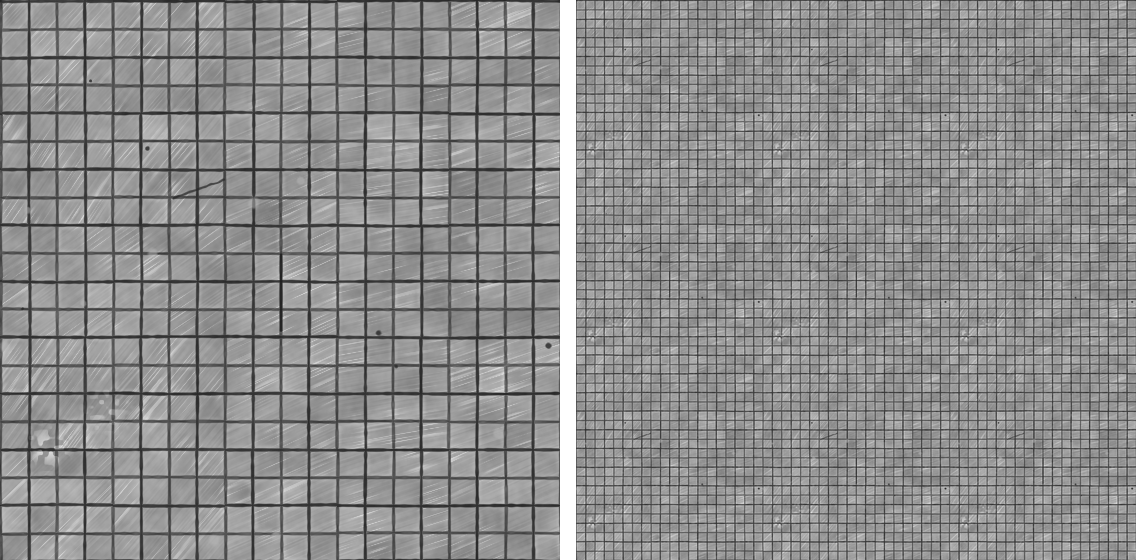
Left: one tile. Right: repeated 3 by 3.
Reproduce this texture procedurally as a Shadertoy shader.

```glsl
const float TILES = 20.0;               // tiles across and down
const float SHEET = 4.0;                // tiles per sheet side
const vec2  GRID_SHIFT = vec2(-0.05, 0.05);
const float GROUT_HALF = 0.055;         // in tile widths
const float GROUT_SOFT = 0.032;
const float TILE_GREY = 0.595;
const float GROUT_GREY = 0.17;
const float TILE_VARIATION = 0.075;
const float SCRATCH_GAIN = 0.13;
const float GRAIN_GAIN = 0.06;
const int   SPOTS = 16;

float hash(vec2 p) {
    vec3 q = fract(p.xyx * 0.1031);
    q += dot(q, q.yzx + 33.33);
    return fract((q.x + q.y) * q.z);
}

// Value noise that wraps after a whole period
float noise(vec2 p, float period) {
    vec2 i = floor(p), f = fract(p);
    f = f * f * (3.0 - 2.0 * f);
    vec2 a = mod(i, period), b = mod(i + 1.0, period);
    return mix(mix(hash(a), hash(vec2(b.x, a.y)), f.x),
               mix(hash(vec2(a.x, b.y)), hash(b), f.x), f.y);
}

float fbm(vec2 uv, float period) {
    float sum = 0.0, gain = 0.5;
    for (int i = 0; i < 4; i++) {
        sum += gain * noise(uv * period, period);
        period *= 2.0;
        gain *= 0.5;
    }
    return sum / 0.9375;
}

// Shortest offset on the wrapping canvas
vec2 wrapDelta(vec2 d) { return d - floor(d + 0.5); }

float segmentDistance(vec2 uv, vec2 a, vec2 b) {
    vec2 p = wrapDelta(uv - a), d = b - a;
    return length(p - d * clamp(dot(p, d) / dot(d, d), 0.0, 1.0));
}

// Joint coverage; every second line is fainter
float groutLine(float across, float along, float parity, float seed, float pixel) {
    float line = floor(across + 0.5);
    float id = mod(line, TILES);
    float run = mod(floor(along / SHEET), TILES / SHEET);
    float shift = (hash(vec2(id + seed, run + 7.0)) - 0.5) * 0.045;
    float rough = noise(vec2(along * 5.0, id + seed), TILES * 5.0);
    float width = GROUT_HALF * (0.75 + 0.45 * rough);
    float faint = mod(id + parity, 2.0) < 0.5 ? 0.24 : 0.03;
    float strength = 1.0 - faint * (0.5 + rough) - 0.1 * hash(vec2(id, run + seed));
    float soft = max(GROUT_SOFT, 0.6 * pixel);
    return strength * (1.0 - smoothstep(width - soft, width + soft, abs(across - line - shift)));
}

// Streaks whose direction changes from sheet to sheet
float scratches(vec2 p) {
    vec2 sheet = floor(p / SHEET);
    vec2 local = p - sheet * SHEET;
    vec2 id = mod(sheet, TILES / SHEET);
    float steep = id.x < 2.0 ? 0.8 : 0.3;
    float angle = steep + 0.4 * (hash(id + 3.0) - 0.5);
    vec2 along = vec2(cos(angle), sin(angle));
    vec2 q = vec2(dot(local, along), dot(local, vec2(-along.y, along.x)));
    q += 40.0 * hash(id + 11.0);
    float fine = noise(q * vec2(0.8, 20.0), 997.0);
    float bold = noise(q * vec2(0.5, 13.0) + 50.0, 997.0);
    float patchy = smoothstep(0.3, 0.75, noise(q * 0.8 + 90.0, 997.0));
    return GRAIN_GAIN * (fine - 0.5)
         + SCRATCH_GAIN * patchy * smoothstep(0.72, 0.98, max(fine, bold));
}

void mainImage(out vec4 fragColor, in vec2 fragCoord) {
    vec2 uv = fragCoord / iResolution.xy;
    float pixel = TILES / iResolution.y;
    vec2 p = uv * TILES + GRID_SHIFT;
    p += 0.04 * (vec2(noise(uv * 10.0, 10.0), noise(uv * 10.0 + 5.0, 10.0)) - 0.5);
    vec2 tile = mod(floor(p), TILES);
    vec2 f = fract(p) - 0.5;

    // Tile tone, slant and pale rims
    float grey = TILE_GREY + TILE_VARIATION * (hash(tile) - 0.5);
    grey += 0.06 * dot(f, vec2(hash(tile + 31.0), hash(tile + 57.0)) - 0.5);
    float rim = smoothstep(0.28, 0.46, max(abs(f.x), abs(f.y)));
    grey += 0.07 * rim * hash(tile + 73.0);
    grey += 0.16 * (fbm(uv, 16.0) - 0.5) + 0.05 * (fbm(uv, 90.0) - 0.5);
    grey += scratches(p);

    // Grout joints
    float groutX = groutLine(p.x, p.y, 0.0, 13.0, pixel);
    float groutY = groutLine(p.y, p.x, 1.0, 47.0, pixel);
    float groutGrey = GROUT_GREY + 0.1 * (fbm(uv, 80.0) - 0.5);
    grey = mix(grey, groutGrey, max(groutX, groutY));

    // Scattered pale stains and small dark pits
    for (int i = 0; i < SPOTS; i++) {
        float n = float(i);
        vec2 centre = vec2(hash(vec2(n, 5.0)), hash(vec2(n, 19.0)));
        float pit = step(10.0, n);
        float radius = mix(0.17, 0.08, pit) * (0.5 + hash(vec2(n, 37.0)));
        float d = length(wrapDelta(uv - centre)) * TILES + 0.12 * (fbm(uv, 60.0) - 0.5);
        float cover = 1.0 - smoothstep(radius * 0.5, radius + pixel, d);
        grey = mix(grey, mix(0.72, 0.15, pit), cover * mix(0.5, 0.8, pit));
    }

    // Two patches of lime spatter
    float lime = exp(-dot(wrapDelta(uv - vec2(0.085, 0.2)), wrapDelta(uv - vec2(0.085, 0.2))) * 1100.0)
               + 0.6 * exp(-dot(wrapDelta(uv - vec2(0.19, 0.27)), wrapDelta(uv - vec2(0.19, 0.27))) * 900.0);
    grey += 0.3 * lime * smoothstep(0.48, 0.72, noise(uv * 110.0, 110.0));

    // Hairline crack and one opened joint
    vec2 jag = uv + 0.008 * (vec2(0.0, fbm(uv, 40.0)) - vec2(0.0, 0.5));
    float crack = segmentDistance(jag, vec2(0.31, 0.648), vec2(0.4, 0.68)) * TILES;
    float gap = segmentDistance(uv, vec2(0.502, 0.41), vec2(0.502, 0.545)) * TILES;
    grey = mix(grey, 0.16, 0.75 * (1.0 - smoothstep(0.01, 0.03 + pixel, crack)));
    grey = mix(grey, 0.1, 0.8 * (1.0 - smoothstep(0.02, 0.04 + pixel, gap)));

    fragColor = vec4(vec3(clamp(grey, 0.0, 1.0)), 1.0);
}
```
